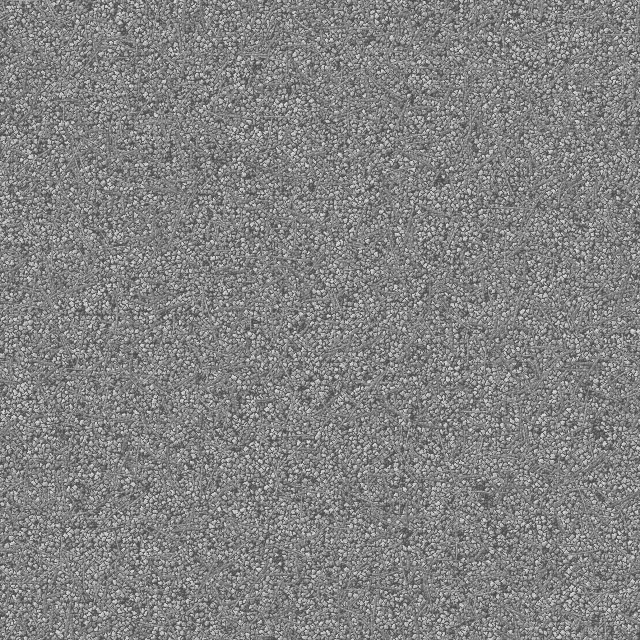
Give the GLSL for this texture map, as a WebGL 2 fragment shader.

```glsl
#version 300 es
precision highp float;
// Grey ground of fine crumbs strewn with short, tangled straw fibres.

uniform vec2 u_resolution;
out vec4 outColor;

const float TAU = 6.2831853;
const float GAP_TONE = 0.345;
const float SHADOW_TONE = 0.35;
const int STRAW_LAYERS = 10;

vec3 hash3(vec2 p) {
    vec3 q = fract(p.xyx * vec3(0.1031, 0.1030, 0.0973));
    q += dot(q, q.yxz + 33.33);
    return fract((q.xxy + q.yzz) * q.zyx);
}

// Layered sines that make the crumb outlines ragged.
vec2 ragged(vec2 p) {
    vec2 wave = sin(p.yx * 4.1 + 1.3 * sin(p * 2.3));
    return p + 0.13 * wave + 0.07 * sin(p.yx * 9.7 + p * 3.0);
}

// Cellular crumbs: rounded bodies, lit from the upper left, in dark gaps.
float crumbs(vec2 p, float gapTone, float lowTone, float highTone) {
    vec2 cell = floor(p);
    float nearest = 9.0;
    float second = 9.0;
    float shade = 0.0;
    vec2 toPixel = vec2(0.0);
    for (int y = -1; y <= 1; y++) {
        for (int x = -1; x <= 1; x++) {
            vec2 id = cell + vec2(x, y);
            vec3 rnd = hash3(id);
            vec2 offset = p - id - rnd.xy;
            float dist = length(offset);
            if (dist < nearest) {
                second = nearest;
                nearest = dist;
                shade = rnd.z;
                toPixel = offset;
            } else {
                second = min(second, dist);
            }
        }
    }
    float body = smoothstep(0.0, 0.36, second - nearest);
    body *= 1.0 - smoothstep(0.38, 0.85, nearest);
    float relief = 0.26 * dot(toPixel, vec2(-0.6, 0.8));
    return mix(gapTone, mix(lowTone, highTone, shade) + relief, body);
}

// Slow variation that gathers the straw into loose patches.
float patchiness(vec2 p) {
    float wave = sin(p.x * 9.0 + 2.0 * sin(p.y * 7.0));
    wave += sin(p.y * 13.0 - 1.7 * sin(p.x * 11.0 + 1.0));
    return 0.5 + 0.25 * wave;
}

// One gently bent fibre: returns its tone blended over the ground.
float paintFibre(float ground, vec2 p, vec2 halfSize, float bend, float tone, float pixel) {
    float along = p.x / halfSize.x;
    float across = p.y - bend * (along * along - 0.4);
    float width = halfSize.y * (1.0 - 0.6 * along * along);
    float dist = max(abs(across) - width, abs(p.x) - halfSize.x);
    float shadow = 1.0 - smoothstep(-pixel * 0.3, 0.0019, dist);
    float cover = 1.0 - smoothstep(-0.6 * pixel, 0.6 * pixel, dist);
    float side = clamp(across / halfSize.y, -1.0, 1.0);
    float streak = 0.035 * sin(p.x * 520.0 + side * 5.0);
    float body = tone + 0.11 * side + streak;
    ground = mix(ground, SHADOW_TONE, 0.6 * shadow);
    return mix(ground, body, 0.92 * cover);
}

// A jittered grid of fibres, each with its own heading, size and grey.
float strawLayer(float ground, vec2 p, float spacing, vec2 seed, float pixel) {
    vec2 cell = floor(p / spacing);
    for (int y = -1; y <= 1; y++) {
        for (int x = -1; x <= 1; x++) {
            vec2 id = cell + vec2(x, y);
            vec3 place = hash3(id + seed);
            vec3 form = hash3(id + seed + 71.7);
            vec2 center = (id + place.xy) * spacing;
            if (form.z > 0.55 + 0.4 * patchiness(center)) continue;
            float angle = place.z * TAU;
            vec2 dir = vec2(cos(angle), sin(angle));
            vec2 local = p - center;
            local = vec2(dot(local, dir), dot(local, vec2(-dir.y, dir.x)));
            float halfLength = mix(0.008, 0.034, form.x * form.x);
            float halfWidth = mix(0.0011, 0.0031, form.y * form.y * form.y);
            float tone = mix(0.66, 0.51, form.y) + 0.08 * (fract(form.x * 17.0) - 0.5);
            float bend = 0.006 * (fract(form.y * 23.0) - 0.5);
            // Light comes from above, whichever way the fibre points
            float lit = sign(dir.x + 0.3 * dir.y);
            local.y *= lit;
            ground = paintFibre(ground, local, vec2(halfLength, halfWidth), bend, tone, pixel);
        }
    }
    return ground;
}

void main() {
    float pixel = 1.0 / u_resolution.y;
    vec2 uv = gl_FragCoord.xy * pixel;

    // Crumbly ground
    float tone = crumbs(ragged(uv * 138.0), GAP_TONE, 0.58, 0.77);

    // Overlapping straw
    for (int i = 0; i < STRAW_LAYERS; i++) {
        vec2 seed = float(i) * vec2(37.0, 59.0);
        vec2 shift = float(i) * vec2(0.0173, 0.0291);
        tone = strawLayer(tone, uv + shift, 0.055, seed, pixel);
    }

    // Fine grit over everything
    tone += crumbs(uv * 240.0 + 40.0, -0.05, 0.0, 0.07);

    outColor = vec4(vec3(clamp(tone, 0.24, 0.86)), 1.0);
}
```
